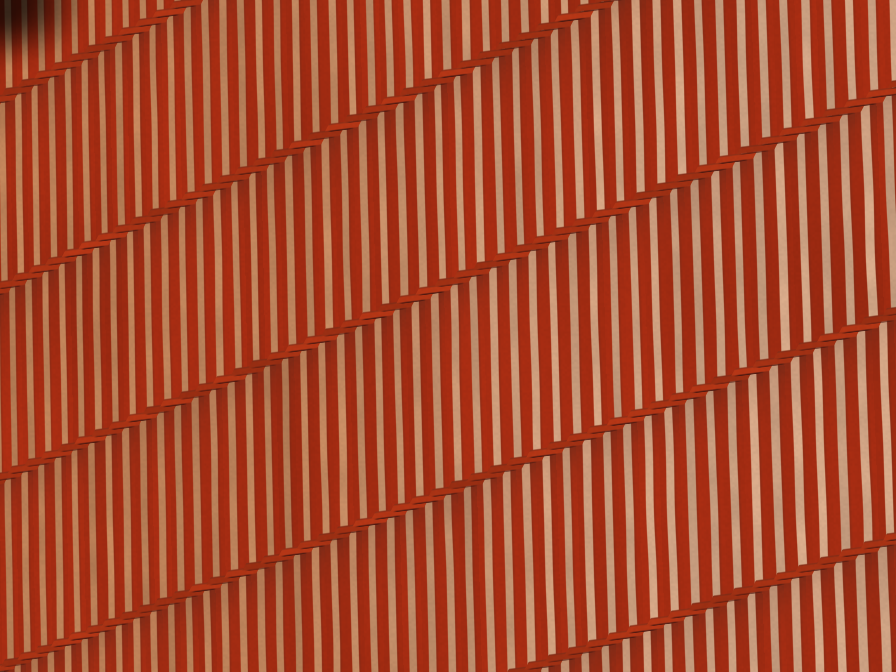
Write a Shadertoy shader that draws this pattern.

```glsl
// Lengths are fractions of the canvas width, y measured down from the top
const float SEAM_TOP = 0.1107;      // first seam at the left edge
const float SEAM_GAP = 0.2116;      // seam spacing at the left edge
const float SEAM_SLOPE = 0.515;     // rise of the first seam
const float SEAM_SPREAD = 0.0395;   // slope lost by each further seam
const float FIN_PITCH = 0.01836;    // fin spacing at the left edge
const float FIN_GROWTH = 0.0068;    // pitch gained across the width
const float FIN_WIDTH = 0.38;       // pale share of the pitch
const float FIN_LEAN = 0.015;
const float LEAN_GROWTH = 0.022;
const float SHELF_TILT = 0.13;
const float SHELF_REACH = 0.88;     // half length in pitches
const float SHELF_HALF = 0.0038;    // half thickness
const float SHADOW_DEPTH = 0.026;
const vec3 RED = vec3(0.635, 0.168, 0.068);
const vec3 SHADE = vec3(0.43, 0.165, 0.10);
const vec3 SHELF = vec3(0.67, 0.20, 0.08);
const vec3 CRACK = vec3(0.29, 0.09, 0.06);
const vec3 TAN_PALE = vec3(0.76, 0.52, 0.355);
const vec3 PINK_PALE = vec3(0.83, 0.655, 0.53);

float hash(vec2 p) {
    vec3 q = fract(p.xyx * 0.1031);
    q += dot(q, q.yzx + 33.33);
    return fract((q.x + q.y) * q.z);
}

float noise(vec2 p) {
    vec2 i = floor(p), f = fract(p);
    f = f * f * (3.0 - 2.0 * f);
    return mix(mix(hash(i), hash(i + vec2(1, 0)), f.x),
               mix(hash(i + vec2(0, 1)), hash(i + vec2(1, 1)), f.x), f.y);
}

float seamY(float seam, float x) {
    return SEAM_TOP + SEAM_GAP * seam - x * (SEAM_SLOPE - SEAM_SPREAD * seam);
}

// Fin number as a function of position; pitch widens to the right
float finCoord(float x) {
    return log(1.0 + x * FIN_GROWTH / FIN_PITCH) / FIN_GROWTH;
}

float finX(float u) {
    return (exp(u * FIN_GROWTH) - 1.0) * FIN_PITCH / FIN_GROWTH;
}

float panelPhase(float panel) {
    return 0.5 * panel + 0.3 * hash(vec2(panel + 9.0, 4.0));
}

// Upright fins of one panel; shadow is 1 just under a seam
vec3 panelColor(float panel, float u, vec2 p, float aa, float shadow) {
    u += panelPhase(panel);
    vec2 id = vec2(floor(u) + 17.0, panel + 5.0);
    float f = fract(u) - 0.5;
    float halfWidth = 0.5 * FIN_WIDTH + 0.035 * (hash(id) - 0.5);
    f += 0.05 * (noise(vec2(id.x * 7.3, p.y * 14.0)) - 0.5);

    float glow = noise(p * vec2(9.0, 6.0) + 3.0) - 0.5;
    float tone = 1.0 + 0.10 * glow + 0.06 * (hash(id + 31.0) - 0.5);
    vec3 red = mix(RED * tone, SHADE, 0.75 * shadow);
    float crease = smoothstep(0.16, 0.0, f - halfWidth) * step(0.0, f);
    red = mix(red, SHADE, 0.35 * crease);

    float pinkness = smoothstep(0.15, 0.85, p.x + 0.2 * glow);
    vec3 pale = mix(TAN_PALE, PINK_PALE, pinkness);
    pale *= 1.0 + 0.09 * (hash(id + 57.0) - 0.5);
    pale *= 1.0 - 0.08 * noise(vec2(id.x * 3.7, p.y * 30.0));
    pale = mix(pale, SHADE, 0.15 * shadow);
    return mix(red, pale, smoothstep(-aa, aa, halfWidth - abs(f)));
}

void mainImage(out vec4 fragColor, in vec2 fragCoord) {
    float px = 1.0 / iResolution.x;
    vec2 p = vec2(fragCoord.x, iResolution.y - fragCoord.y) * px;
    float lean = FIN_LEAN + LEAN_GROWTH * p.x;
    float xs = p.x - lean * (p.y - 0.375);
    float pitch = FIN_PITCH + FIN_GROWTH * xs;
    float u = finCoord(xs);
    float aa = 0.8 * px / pitch;

    // Nearest seam, stepped once per fin
    float seam = floor((p.y - SEAM_TOP + SEAM_SLOPE * p.x)
                     / (SEAM_GAP + SEAM_SPREAD * p.x) + 0.5);
    float phase = panelPhase(seam);
    float cell = floor(u + phase);
    float cellX = p.x + finX(cell + 0.5 - phase) - xs;
    float below = p.y - seamY(seam, cellX);

    // Panels either side of the seam
    float shadow = exp(-max(below, 0.0) / SHADOW_DEPTH);
    vec3 lower = panelColor(seam, u, p, aa, shadow);
    vec3 upper = panelColor(seam - 1.0, u, p, aa, 0.0);
    vec3 color = mix(upper, lower, smoothstep(-px, px, below));

    // Overlapping shelves with dark gaps beneath
    for (float j = -1.0; j <= 1.0; j++) {
        float shelfX = p.x + finX(cell + j + 0.5 - phase) - xs;
        float across = (p.x - shelfX) / pitch;
        float dy = p.y - seamY(seam, shelfX) + SHELF_TILT * (p.x - shelfX);
        float vary = hash(vec2(cell + j + 23.0, seam + 8.0));
        float ends = smoothstep(-aa, aa, SHELF_REACH - abs(across + 0.6 * dy / pitch));
        float gapEnds = smoothstep(0.75, 0.45, abs(across + 0.15));
        float gap = smoothstep(px, 0.0, abs(dy - SHELF_HALF) - 0.0009);
        color = mix(color, CRACK, gap * gapEnds * (0.5 + 0.45 * vary));
        float slab = smoothstep(-px, px, SHELF_HALF - abs(dy)) * ends;
        vec3 face = SHELF * (0.88 + 0.18 * vary);
        face = mix(face, SHADE, 0.6 * smoothstep(-0.3, -1.0, dy / SHELF_HALF));
        color = mix(color, face, slab);
    }

    // Dark upper left corner and fine grain
    color *= mix(0.28, 1.0, smoothstep(0.02, 0.11, length(p * vec2(1.0, 1.3))));
    color *= 0.98 + 0.04 * noise(p * 380.0);
    fragColor = vec4(color, 1.0);
}
```
